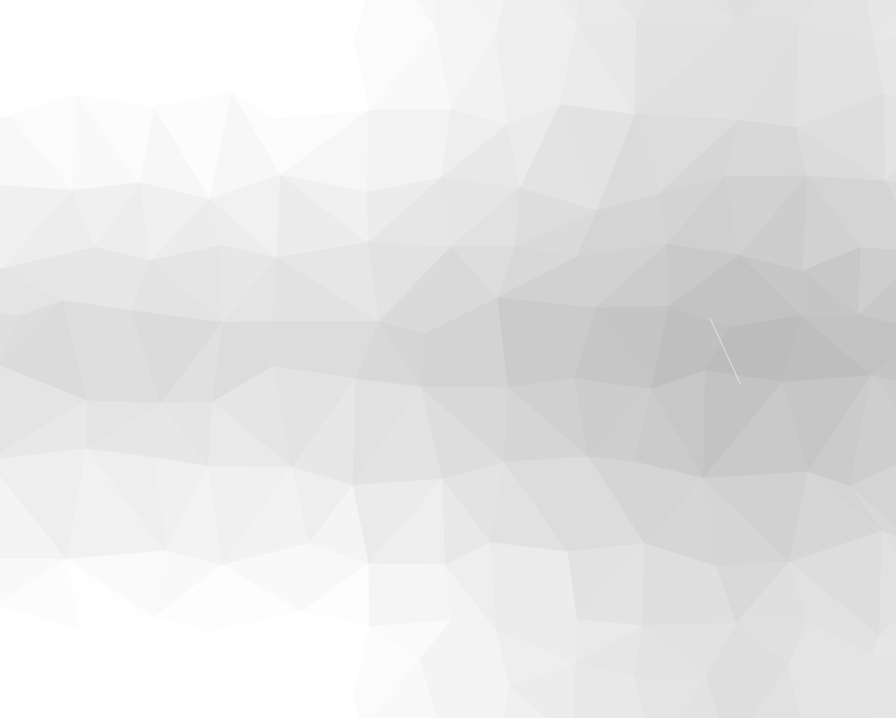
Write a WebGL 1 fragment shader that draws this background.

```glsl
precision highp float;

// Pale low-poly backdrop: a jittered grid of vertices is split into flat grey
// triangles. Each takes its tone from a horizontal and a vertical shadow band,
// which add up to the darkest area where they cross right of centre.

uniform vec2 u_resolution;

const float CELLS = 10.0;                   // mesh rows per canvas height
const vec2 GRID_OFFSET = vec2(0.06, 0.5);   // first vertex, in cells
const float JITTER = 0.27;                  // vertex scatter, in cells
const float FACET_VARIATION = 0.012;
const float GLINT_TONE = 0.92;
const float TAU = 6.2831853;

float hash(vec2 p) {
  return fract(sin(dot(p, vec2(127.1, 311.7))) * 43758.545);
}

// Mesh vertex: scattered grid point, with rows drawn together by a soft wave
vec2 vertexAt(vec2 id) {
  vec2 scatter = vec2(hash(id), hash(id + 37.4)) * 2.0 - 1.0;
  float rowBend = 0.16 * cos(TAU * (id.y - 4.3) / 5.03);
  return id + JITTER * scatter + vec2(0.0, rowBend);
}

// Linear ridge, zero outside its two slopes
float ridge(float x, float peak, float height, float riseSlope, float fallSlope) {
  float fromPeak = x - peak;
  return max(0.0, height + min(fromPeak * riseSlope, -fromPeak * fallSlope));
}

// Brightness at a point in units of canvas height
float toneAt(vec2 p) {
  float acrossBand = ridge(p.y, 0.513, 0.14, 0.375, 0.41);
  float uprightBand = ridge(p.x, 1.015, 0.13, 0.24, 0.13);
  return 1.0 - acrossBand - uprightBand;
}

// Signed distance to the line ab, positive on its left
float edgeDistance(vec2 p, vec2 a, vec2 b) {
  vec2 edge = b - a;
  vec2 rel = p - a;
  return (edge.x * rel.y - edge.y * rel.x) / length(edge);
}

float segmentDistance(vec2 p, vec2 a, vec2 b) {
  vec2 edge = b - a;
  float along = clamp(dot(p - a, edge) / dot(edge, edge), 0.0, 1.0);
  return length(p - a - edge * along);
}

// Weighted tone and coverage of one counter-clockwise triangle
vec2 facet(vec2 p, vec2 a, vec2 b, vec2 c, float pixel) {
  float inside = min(edgeDistance(p, a, b),
                     min(edgeDistance(p, b, c), edgeDistance(p, c, a)));
  float coverage = clamp(inside / pixel + 0.5, 0.0, 1.0);
  vec2 centre = (a + b + c) / 3.0;
  float variation = FACET_VARIATION * (hash(centre) - 0.5);
  float tone = toneAt((centre + GRID_OFFSET) / CELLS) + variation;
  return coverage * vec2(min(tone, 1.0), 1.0);
}

// One grid quad, split along its shorter diagonal
vec2 quad(vec2 p, vec2 id, float pixel) {
  vec2 a = vertexAt(id);
  vec2 b = vertexAt(id + vec2(1.0, 0.0));
  vec2 c = vertexAt(id + vec2(1.0, 1.0));
  vec2 d = vertexAt(id + vec2(0.0, 1.0));
  if (distance(a, c) < distance(b, d)) {
    return facet(p, a, b, c, pixel) + facet(p, a, c, d, pixel);
  }
  return facet(p, a, b, d, pixel) + facet(p, b, c, d, pixel);
}

void main() {
  vec2 p = gl_FragCoord.xy / u_resolution.y * CELLS - GRID_OFFSET;
  float pixel = CELLS / u_resolution.y;

  // Blend the facets of the surrounding quads
  vec2 sum = vec2(0.0);
  for (int row = -1; row <= 1; row++) {
    for (int column = -1; column <= 1; column++) {
      vec2 id = floor(p) + vec2(float(column), float(row));
      sum += quad(p, id, pixel);
    }
  }
  float tone = sum.x / max(sum.y, 0.001);

  // Hairline glint on one edge in the darkest area
  float glintDistance = segmentDistance(p, vertexAt(vec2(10.0, 4.0)),
                                        vertexAt(vec2(10.0, 5.0)));
  float glint = 1.0 - smoothstep(0.0, 0.008 + 0.5 * pixel, glintDistance);
  tone = mix(tone, GLINT_TONE, 0.7 * glint);

  gl_FragColor = vec4(vec3(tone), 1.0);
}
```
